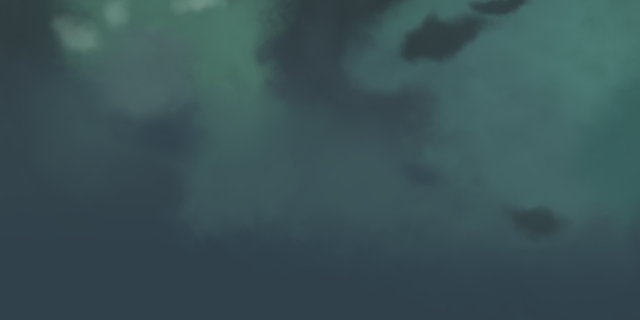
Write a WebGL 2 fragment shader that draws this texture.

```glsl
#version 300 es
precision highp float;
// Murky teal storm clouds above a calm slate-blue haze.
// Soft ellipses, bent and frayed by fractal noise, are layered over a
// vertical gradient: pale clouds first, then dark gaps and highlights.
uniform vec2 u_resolution;
out vec4 fragColor;

const vec3 SLATE = vec3(0.187, 0.255, 0.295);
const vec3 SHADOW = vec3(0.185, 0.238, 0.252);
const vec3 HAZE = vec3(0.242, 0.348, 0.362);
const vec3 GREY = vec3(0.292, 0.392, 0.396);
const vec3 MIST = vec3(0.268, 0.405, 0.405);
const vec3 TEAL = vec3(0.278, 0.455, 0.428);
const vec3 GREEN = vec3(0.285, 0.445, 0.395);
const vec3 DEEP = vec3(0.205, 0.370, 0.360);
const vec3 PALE = vec3(0.450, 0.580, 0.535);

float hash(vec2 p) {
  return fract(sin(dot(p, vec2(127.1, 311.7))) * 43758.545);
}

float noise(vec2 p) {
  vec2 i = floor(p), f = fract(p);
  f = f * f * (3.0 - 2.0 * f);
  float low = mix(hash(i), hash(i + vec2(1, 0)), f.x);
  float high = mix(hash(i + vec2(0, 1)), hash(i + vec2(1, 1)), f.x);
  return mix(low, high, f.y);
}

float fbm(vec2 p) {
  float sum = 0.0, amp = 0.5;
  for (int i = 0; i < 6; i++) {
    sum += amp * noise(p);
    p = mat2(1.6, 1.2, -1.2, 1.6) * p + 7.3;
    amp *= 0.5;
  }
  return sum;
}

// Coverage of a tilted ellipse; fray roughens the rim, soft widens it.
float puff(vec2 p, vec2 center, vec2 radii, float tilt, float soft, float fray) {
  vec2 d = p - center;
  float c = cos(tilt), s = sin(tilt);
  d = vec2(c * d.x + s * d.y, c * d.y - s * d.x) / radii;
  return 1.0 - smoothstep(1.0 - soft, 1.0 + soft, length(d) + fray);
}

void main() {
  vec2 p = gl_FragCoord.xy / u_resolution.y;
  p.x *= 2.0 * u_resolution.y / u_resolution.x;

  // Warped coordinates and rim noise shared by every layer
  vec2 warp = vec2(fbm(p * 6.0), fbm(p * 6.0 + 19.0)) - 0.49;
  vec2 q = p + 0.13 * warp;
  float billow = fbm(p * 5.0 + 2.0 * warp + 3.0) - 0.49;
  float wisp = fbm(p * 14.0 + 41.0) - 0.49;
  float fray = 0.9 * billow + 0.5 * wisp;

  // Background: slate below, dim shadow at the top
  vec3 col = mix(SLATE, vec3(0.208, 0.272, 0.300), smoothstep(0.15, 0.6, p.y));
  col = mix(col, SHADOW, 0.75 * smoothstep(0.6, 1.0, p.y));

  // Low haze joining the clouds
  col = mix(col, HAZE, 0.75 * puff(q, vec2(1.10, 0.42), vec2(0.38, 0.18), 0.0, 0.65, fray));
  col = mix(col, HAZE, 0.80 * puff(q, vec2(0.74, 0.53), vec2(0.20, 0.22), 0.0, 0.60, fray));
  col = mix(col, HAZE, 0.60 * puff(q, vec2(0.36, 0.66), vec2(0.20, 0.20), 0.0, 0.60, fray));
  col = mix(col, HAZE, 0.75 * puff(q, vec2(1.62, 0.34), vec2(0.52, 0.22), -0.15, 0.70, fray));

  // Left cloud: green crown, grey belly, hanging column
  col = mix(col, GREEN, 0.85 * puff(q, vec2(0.49, 0.95), vec2(0.33, 0.17), 0.0, 0.40, fray));
  col = mix(col, GREY, 0.85 * puff(q, vec2(0.46, 0.78), vec2(0.16, 0.15), -0.4, 0.40, fray));
  col = mix(col, GREEN, 0.90 * puff(q, vec2(0.72, 0.80), vec2(0.14, 0.28), -0.1, 0.35, 0.7 * fray));
  col = mix(col, HAZE, 0.55 * puff(q, vec2(0.70, 0.60), vec2(0.15, 0.13), 0.0, 0.60, fray));

  // Upper middle wisps
  col = mix(col, MIST, 0.75 * puff(q, vec2(1.22, 0.81), vec2(0.15, 0.10), 0.2, 0.50, fray));
  col = mix(col, TEAL, 0.75 * puff(q, vec2(1.39, 0.96), vec2(0.21, 0.055), 0.2, 0.50, fray));

  // Right cloud bank, tealer toward the corner
  col = mix(col, MIST, 0.92 * puff(q, vec2(1.74, 0.70), vec2(0.42, 0.38), 0.0, 0.32, 0.6 * fray));
  col = mix(col, TEAL, 0.90 * puff(q, vec2(1.90, 0.86), vec2(0.28, 0.25), 0.0, 0.60, 0.6 * fray));
  col = mix(col, DEEP, 0.70 * puff(q, vec2(1.98, 0.53), vec2(0.15, 0.20), 0.2, 0.70, 0.5 * fray));

  // Dark gaps torn into the clouds
  col = mix(col, SHADOW, 0.90 * puff(q, vec2(1.42, 0.88), vec2(0.15, 0.052), 0.2, 0.40, fray));
  col = mix(col, SHADOW, 0.85 * puff(q, vec2(1.59, 0.98), vec2(0.08, 0.028), 0.0, 0.45, fray));
  col = mix(col, SHADOW, 0.75 * puff(q, vec2(1.66, 0.32), vec2(0.09, 0.045), -0.35, 0.50, fray));
  col = mix(col, SLATE, 0.60 * puff(q, vec2(1.33, 0.47), vec2(0.07, 0.05), 0.0, 0.60, fray));
  col = mix(col, SLATE, 0.70 * puff(q, vec2(0.51, 0.56), vec2(0.11, 0.08), -0.2, 0.55, fray));
  col = mix(col, SHADOW, 0.80 * puff(q, vec2(0.09, 0.95), vec2(0.14, 0.09), 0.2, 0.55, fray));

  // Pale lit tufts
  col = mix(col, PALE, 0.75 * puff(q, vec2(0.60, 0.99), vec2(0.060, 0.035), 0.0, 0.60, fray));
  col = mix(col, PALE, 0.60 * puff(q, vec2(0.235, 0.895), vec2(0.050, 0.035), 0.0, 0.65, fray));
  col = mix(col, PALE, 0.55 * puff(q, vec2(0.365, 0.97), vec2(0.035, 0.045), 0.0, 0.65, fray));

  // Fine mottling, fading into the smooth lower haze
  float detail = smoothstep(0.2, 0.8, p.y);
  col *= 1.0 + detail * (0.16 * billow + 0.12 * wisp);
  col = mix(col, SLATE, 0.85 * (1.0 - smoothstep(0.02, 0.36, p.y)));
  fragColor = vec4(col, 1.0);
}
```
